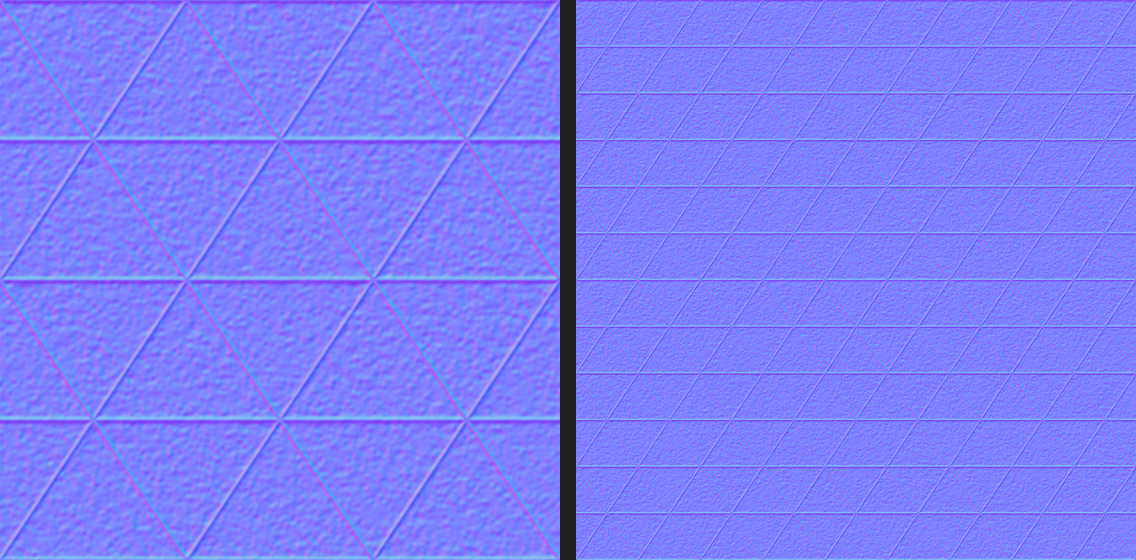
Left: one tile. Right: repeated 3 by 3.
Write a Shadertoy shader that draws this texture map.

```glsl
// Tangent-space normal map of triangular tiles split by thin soft grooves, with a fine stucco grain.
// Three families of parallel lines carve the grooves; signed cellular bumps on a wrapping grid
// make the grain. Both give their height gradient directly, which is then encoded as a normal.

vec3 hash3(vec2 cell)
{
    vec3 h = fract(cell.xyx * vec3(0.1031, 0.1030, 0.0973));
    h += dot(h, h.yxz + 33.33);
    return fract((h.xxy + h.yzz) * h.zyx);
}

// Height gradient of one randomly placed, randomly signed bump per cell
vec2 grainSlope(vec2 uv, float cells, float seed)
{
    vec2 p = uv * cells;
    vec2 base = floor(p);
    vec2 slope = vec2(0.0);
    for (int y = -1; y <= 1; y++)
    for (int x = -1; x <= 1; x++)
    {
        vec2 cell = base + vec2(x, y);
        vec3 rnd = hash3(mod(cell, cells) + seed);
        vec2 offset = p - cell - 0.2 - 0.6 * rnd.xy;
        float falloff = max(1.0 - dot(offset, offset), 0.0);
        slope -= 6.0 * offset * falloff * falloff * (2.0 * rnd.z - 1.0);
    }
    return slope;
}

// Groove along evenly spaced lines; freq counts the lines crossed along each axis.
// Returns the height gradient in xy and the height, 0 in the groove to 1 on the tile, in z.
vec3 groove(vec2 uv, vec2 freq, float width, float steepness)
{
    float dist = (fract(dot(uv, freq) + 0.5) - 0.5) / length(freq);
    float t = dist / width;
    float bell = exp(-0.5 * t * t);
    return vec3(normalize(freq) * steepness * t * bell * 1.65, 1.0 - bell);
}

void mainImage(out vec4 fragColor, in vec2 fragCoord)
{
    vec2 uv = fragCoord / iResolution.xy;

    // Three line directions bound the triangles
    vec3 level   = groove(uv, vec2(0.0, 4.0), 0.0036, 0.54);
    vec3 falling = groove(uv, vec2(3.0, 2.0), 0.0027, 0.50);
    vec3 rising  = groove(uv, vec2(3.0, -2.0), 0.0029, 0.48);

    // Product rule: the grooves flatten out where they meet
    vec2 slope = level.xy * falling.z * rising.z
               + falling.xy * level.z * rising.z
               + rising.xy * level.z * falling.z;

    // Grain, weaker inside the grooves
    float tileHeight = level.z * falling.z * rising.z;
    vec2 grain = 0.095 * grainSlope(uv, 104.0, 0.0)
               + 0.055 * grainSlope(uv, 61.0, 173.0);
    slope += grain * mix(0.4, 1.0, tileHeight);

    // Encode with green pointing down
    vec3 normal = normalize(vec3(-slope.x, slope.y, 1.0));
    fragColor = vec4(0.5 + 0.5 * normal, 1.0);
}
```
